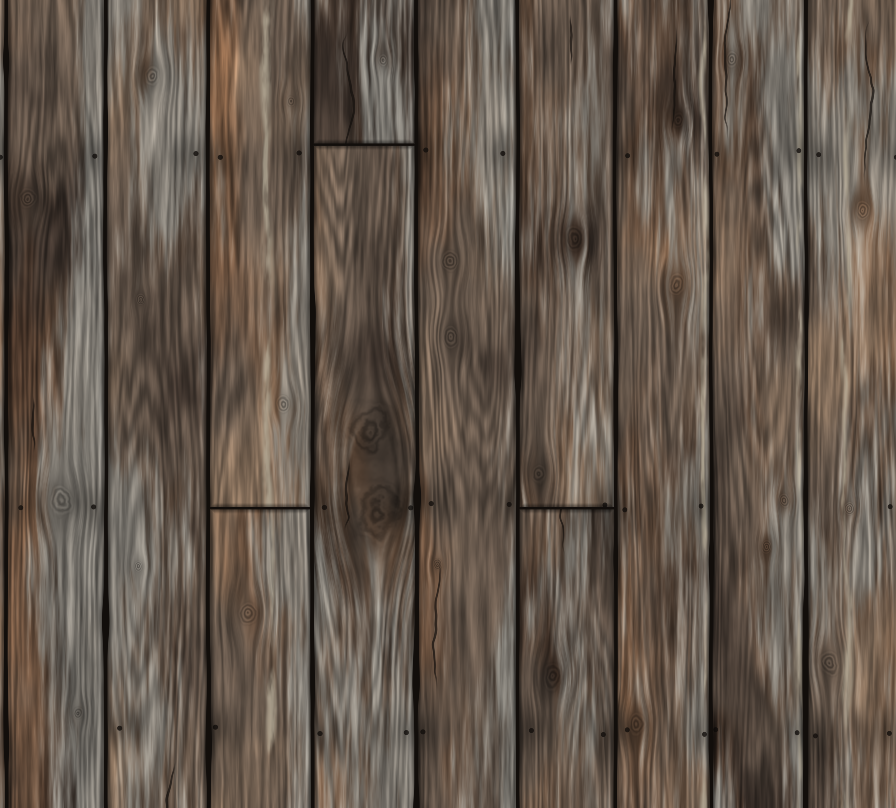
This texture is drawn by a Shadertoy shader. Its source:

```glsl
// Nine weathered vertical barn planks with grain, knots, nails, cracks and dark gaps.
const float TAU = 6.28319;
const float PLANKS = 9.0;
const float HEIGHT = 8.11;      // canvas height in plank widths
const float RINGS = 17.0;       // growth lines per plank width
const float GAP_WIDTH = 0.018;  // half width of a gap, in plank widths
const int KNOTS = 3;            // knots per board
const vec2 BIG_KNOT = vec2(0.62, 2.96);
const vec3 NAIL_ROWS = vec3(0.094, 0.371, 0.811);
const vec3 GAP = vec3(0.07, 0.055, 0.045);
const vec3 BARK = vec3(0.23, 0.19, 0.165);
const vec3 BROWN = vec3(0.385, 0.33, 0.285);
const vec3 TAN = vec3(0.53, 0.44, 0.36);
const vec3 SILVER = vec3(0.50, 0.50, 0.48);
const vec3 PALE = vec3(0.72, 0.68, 0.60);
// Per plank: tone, greyness, greyness gain to the right, streak position (-1: none)
const vec4 STYLE[9] = vec4[9](
    vec4(0.36, 0.34, 0.9, -1), vec4(0.52, 0.48, -0.1, -1), vec4(0.70, 0.34, 0.5, 0.57),
    vec4(0.40, 0.42, 0.1, -1), vec4(0.42, 0.42, 0.6, -1), vec4(0.45, 0.42, 0.2, -1),
    vec4(0.45, 0.36, 0.2, 0.92), vec4(0.36, 0.38, 0.2, 0.95), vec4(0.58, 0.42, -0.1, 0.42));

float hash(vec2 p) {
    vec3 q = fract(p.xyx * 0.1031);
    q += dot(q, q.yzx + 33.33);
    return fract((q.x + q.y) * q.z);
}

float noise(vec2 p) {
    vec2 i = floor(p), f = fract(p);
    f = f * f * (3.0 - 2.0 * f);
    return mix(mix(hash(i), hash(i + vec2(1, 0)), f.x),
               mix(hash(i + vec2(0, 1)), hash(i + 1.0), f.x), f.y);
}

float fbm(vec2 p) {
    float sum = 0.0, amp = 0.54;
    for (int i = 0; i < 4; i++, amp *= 0.5) {
        sum += amp * noise(p);
        p = p * 2.03 + 11.7;
    }
    return sum;
}

void mainImage(out vec4 fragColor, in vec2 fragCoord) {
    vec2 uv = fragCoord / iResolution.xy;
    float px = PLANKS / iResolution.x;

    // Slightly uneven planks, three of them cut by a butt joint
    float u = PLANKS * (uv.x - 0.0143);
    u += 0.0703 * cos(TAU * (u - 0.5) / PLANKS);
    float plank = mod(floor(u), PLANKS);
    int id = int(plank);
    vec2 p = vec2(fract(u), uv.y * HEIGHT);
    vec4 style = STYLE[id];
    float joint = id == 3 ? 0.821 : id == 2 || id == 5 ? 0.371 : -1.0;
    float above = step(joint, uv.y);
    float board = plank + PLANKS * above;
    vec2 seed = vec2(13, 7) * board;

    // Knots spread the grain and stain the wood around them
    float across = p.x, eye = 0.0, eyeRing = 0.0, stain = 0.0;
    for (int i = 0; i < KNOTS; i++) {
        float n = float(i);
        vec2 key = vec2(board * 5.0 + n, 3);
        vec2 knot = vec2(0.2 + 0.6 * hash(key), (n + hash(key + 9.0)) * HEIGHT / float(KNOTS));
        float radius = 0.03 + 0.05 * hash(key + 21.0);
        if (id == 3 && i < 2) {
            knot = BIG_KNOT + n * vec2(-0.07, 0.82);
            radius = 0.17;
        }
        vec2 d = p - knot;
        float e = length(d * vec2(1, 0.75)) / radius + 1.2 * (fbm(p * 6.0 + seed) - 0.5);
        across -= 0.75 * d.x * exp(-dot(d * d, vec2(0.5, 0.2)) / (4.0 * radius * radius));
        float inside = 1.0 - smoothstep(0.5, 1.8, e);
        if (inside > eye) { eye = inside; eyeRing = e * 1.8; }
        stain += exp(-e * e * 0.16) * (0.25 + radius * 2.0);
    }

    // Growth rings of varying strength, and fibres
    float heart = 0.2 + 0.6 * hash(vec2(board, 5));
    float depth = 0.05 + 0.35 * noise(vec2(board * 7.0, p.y * 0.4));
    float ring = RINGS * length(vec2(across - heart, depth)) + 2.2 * fbm(vec2(across * 7.0, p.y * 0.5) + seed);
    float grain = mix(0.5 + 0.5 * sin(TAU * ring), 0.5, smoothstep(0.35, 0.8, fwidth(ring)));
    grain = mix(0.5, grain, 0.3 + 0.7 * noise(p * vec2(4, 0.7) + seed));
    grain = mix(grain, 0.4 + 0.4 * sin(TAU * eyeRing), eye);
    float fibre = fbm(vec2(across * 22.0, p.y * 1.6) + seed);

    // Base wood and silvered weathering
    float blotch = fbm(p * vec2(1.3, 0.7) + seed + 40.0);
    float wash = fbm(p * vec2(1.8, 0.45) + seed + 80.0);
    float tone = style.x + 1.2 * (blotch - 0.5);
    if (id == 3) tone -= 0.3 * above;
    if (id == 5) tone += 0.12 * above;
    vec3 col = mix(BARK, BROWN, smoothstep(0.0, 0.5, tone));
    col = mix(col, TAN, smoothstep(0.45, 1.0, tone));
    col *= mix(vec3(1), vec3(1.1, 0.97, 0.86), smoothstep(0.4, 0.65, wash));
    float grey = style.y + style.z * (p.x - 0.5) + 1.2 * (wash - 0.5) + 0.4 * (fibre - 0.5);
    grey = smoothstep(0.32, 0.68, grey - 0.25 * stain);
    col = mix(col, SILVER, 0.8 * grey) * mix(0.76, 1.2, grain) * (0.62 + 0.78 * fibre);
    col *= 1.0 - 0.5 * min(stain, 1.0);

    // Pale ragged streak
    float wander = style.w + 0.14 * (fbm(vec2(p.y * 1.1, board)) - 0.5);
    float spread = 0.02 + 0.08 * noise(vec2(p.y * 1.5, board + 30.0));
    float streak = 1.0 - smoothstep(0.0, spread, abs(p.x - wander) + 0.06 * (fibre - 0.5));
    col = mix(col, PALE, 0.8 * streak * smoothstep(0.3, 0.65, fbm(p * vec2(9, 2) + seed)));

    // Nails in rows, each with a damp halo
    for (int i = 0; i < 6; i++) {
        vec2 key = vec2(plank * 6.0 + float(i), 17);
        vec2 nail = vec2(0.1 + 0.8 * float(i % 2), NAIL_ROWS[i / 2] * HEIGHT);
        vec2 d = p - nail - 0.1 * (vec2(hash(key), hash(key + 4.0)) - 0.5);
        float present = step(hash(key + 8.0), 0.7);
        col *= 1.0 - 0.25 * present * exp(-dot(d, d) * 20.0);
        col = mix(col, GAP, 0.8 * present * (1.0 - smoothstep(0.02, 0.02 + px, length(d))));
    }

    // One tapering crack per board
    float taper = 1.0 - abs(p.y - HEIGHT * hash(vec2(board, 67))) / (0.2 + 0.7 * hash(vec2(board, 61)));
    float crackX = 0.15 + 0.7 * hash(vec2(board, 71)) + 0.2 * (fbm(vec2(p.y * 1.7, board + 50.0)) - 0.5);
    float crack = 1.0 - smoothstep(0.0, px, abs(p.x - crackX) - 0.008 * taper);
    col = mix(col, GAP, 0.7 * crack * smoothstep(0.0, 0.4, taper));

    // Worn edges, butt joints and gaps
    float seam = mod(round(u), PLANKS);
    float offset = u - round(u) + 0.025 * (fbm(vec2(p.y * 0.9, seam * 5.0)) - 0.5);
    float chip = pow(noise(vec2(p.y * 1.6, seam * 9.0)), 6.0);
    float gap = min(abs(offset) - GAP_WIDTH - 0.02 * chip, abs(p.y - joint * HEIGHT) - 0.012);
    col += 0.12 * exp(-pow(abs(offset + 0.055) / 0.018, 2.0)) * noise(vec2(p.y * 1.2, seam + 20.0));
    col *= mix(0.6, 1.0, smoothstep(0.0, 0.05, gap));
    fragColor = vec4(mix(GAP, col, smoothstep(-0.5 * px, 0.5 * px, gap)), 1);
}
```
